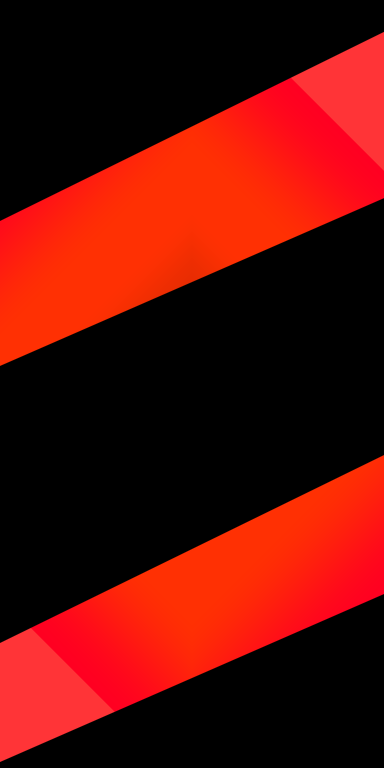
This background is drawn by a Shadertoy shader. Its source:

```glsl
// Two slanted, slightly tapering red ribbons on black.
// Each ribbon is the area between two lines; one diamond-shaped gradient
// colours both, from orange at the centre to crimson and then pale corners.

// Antialiased coverage below the line through (0, left) and (1, right).
float belowLine(vec2 p, float left, float right, float pixel) {
    float slope = right - left;
    float dist = (left + slope * p.x - p.y) / sqrt(1.0 + slope * slope);
    return smoothstep(-0.7 * pixel, 0.7 * pixel, dist);
}

// Band between an upper and a lower line, each given as (left, right) heights.
float ribbon(vec2 p, vec2 upper, vec2 lower, float pixel) {
    return belowLine(p, upper.x, upper.y, pixel)
         * (1.0 - belowLine(p, lower.x, lower.y, pixel));
}

void mainImage(out vec4 fragColor, in vec2 fragCoord) {
    // Canvas spans 0..1 across and 0..2 upwards
    vec2 p = fragCoord / iResolution.xy * vec2(1.0, 2.0);
    float pixel = max(1.0 / iResolution.x, 2.0 / iResolution.y);

    // Diamond distance from the canvas centre drives the colour
    vec2 offset = abs(p - vec2(0.5, 1.0));
    float diamond = offset.x + offset.y;

    vec3 orange = vec3(1.0, 0.19, 0.01);
    vec3 crimson = vec3(1.0, 0.0, 0.13);
    vec3 pale = vec3(1.0, 0.205, 0.215);
    vec3 color = mix(orange, crimson, smoothstep(0.59, 1.06, diamond));
    color *= mix(0.91, 1.0, smoothstep(0.25, 0.46, diamond));

    // Flat pale corners beyond the diamond's edge
    color = mix(color, pale, smoothstep(-pixel, pixel, diamond - 1.055));

    // Ribbon shapes
    float mask = ribbon(p, vec2(1.4245, 1.917), vec2(1.047, 1.484), pixel)
               + ribbon(p, vec2(0.3255, 0.815), vec2(0.0156, 0.453), pixel);

    fragColor = vec4(color * mask, 1.0);
}
```
